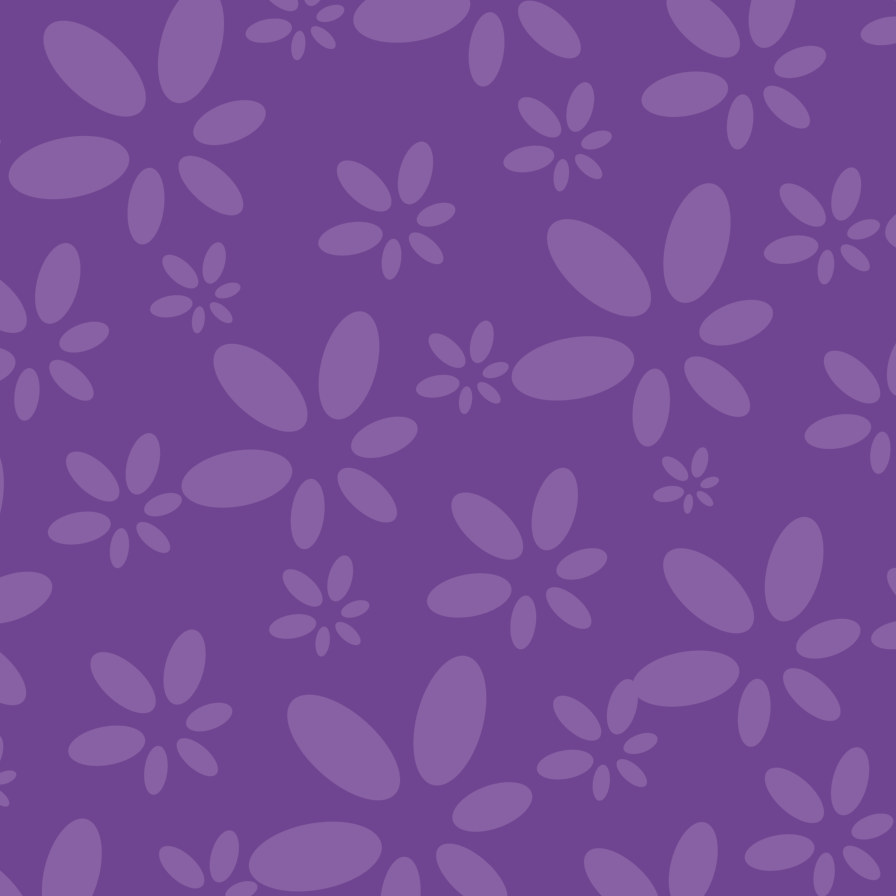
A three.js fragment shader for this pattern:

```glsl
// Scattered six-petal flowers in pale violet on purple, all facing the same way.
// A turned checkerboard holds jittered flowers, large and medium by turns; at each
// corner a smaller flower drifts into the gap and grows until it fits.
varying vec2 vUv;

const float CELL = 0.305;    // lattice spacing
const float EDGE = 0.0009;   // half width of the smoothed outline

vec3 hash3(vec2 p) {
  vec3 q = fract(vec3(p.xyx) * vec3(0.1031, 0.1030, 0.0973) + 0.37);
  q += dot(q, q.yxz + 33.33);
  return fract((q.xxy + q.yzz) * q.zyx);
}

// Flower of a cell: centre in xy, radius in z. Even cells take more room.
vec3 cellFlower(vec2 cell) {
  vec3 h = hash3(cell + 50.0);
  float odd = mod(cell.x + cell.y, 2.0);
  float room = mix(0.61, 0.39, odd);
  float radius = room - mix(0.17, 0.13, odd) * h.z;
  return vec3(cell + 0.5 + (h.xy * 2.0 - 1.0) * (room - radius) * 0.8, radius);
}

// Cell flower nearest to p around a corner: centre in xy, clearance in z.
vec3 nearestFlower(vec2 corner, vec2 p) {
  vec3 best = vec3(0.0, 0.0, 9.0);
  for (int i = 0; i < 4; i++) {
    vec2 side = vec2(mod(float(i), 2.0), floor(float(i) / 2.0));
    vec3 f = cellFlower(corner - side);
    float gap = distance(p, f.xy) - f.z;
    if (gap < best.z) best = vec3(f.xy, gap);
  }
  return best;
}

// Small flower of a corner, pushed step by step away from its neighbours.
vec3 cornerFlower(vec2 corner) {
  vec2 p = corner;
  float push = 0.06;
  for (int i = 0; i < 7; i++) {
    p += push * normalize(p - nearestFlower(corner, p).xy);
    p = clamp(p, corner - 0.18, corner + 0.18);
    push *= 0.78;
  }
  return vec3(p, clamp(nearestFlower(corner, p).z, 0.12, 0.33));
}

// Approximate signed distance to a tilted ellipse.
float petal(vec2 p, vec2 centre, vec2 radii, float angle) {
  float c = cos(angle), s = sin(angle);
  p -= centre;
  vec2 q = vec2(c * p.x + s * p.y, c * p.y - s * p.x) / radii;
  float k = length(q);
  return k * (k - 1.0) / max(length(q / radii), 0.001);
}

// Three broad petals above and left, three slim ones below and right.
float petals(vec2 p) {
  float d = petal(p, vec2(0.42, 0.53), vec2(0.47, 0.235), 1.31);
  d = min(d, petal(p, vec2(-0.33, 0.34), vec2(0.49, 0.24), 2.41));
  d = min(d, petal(p, vec2(-0.53, -0.43), vec2(0.475, 0.235), 0.18));
  d = min(d, petal(p, vec2(0.07, -0.73), vec2(0.30, 0.14), 1.45));
  d = min(d, petal(p, vec2(0.575, -0.57), vec2(0.31, 0.145), -0.72));
  return min(d, petal(p, vec2(0.72, -0.08), vec2(0.295, 0.152), 0.35));
}

// Distance to a flower; the lattice is turned but the flower stays upright.
float flower(vec2 g, vec3 f, mat2 turn) {
  float size = f.z / 1.06;
  return petals((g - f.xy) * turn / size) * size;
}

void main() {
  float c = cos(0.42), s = sin(0.42);
  mat2 turn = mat2(c, s, -s, c);
  vec2 g = turn * vUv / CELL + vec2(3.3, 7.6);
  vec2 cell = floor(g);

  // Flowers of this cell and the cells around it.
  float d = 9.0;
  for (int y = -1; y <= 1; y++) {
    for (int x = -1; x <= 1; x++) {
      d = min(d, flower(g, cellFlower(cell + vec2(x, y)), turn));
    }
  }

  // Small flowers at the four corners.
  for (int i = 0; i < 4; i++) {
    vec2 side = vec2(mod(float(i), 2.0), floor(float(i) / 2.0));
    d = min(d, flower(g, cornerFlower(cell + side), turn));
  }

  vec3 purple = vec3(0.437, 0.270, 0.567);
  vec3 paleViolet = vec3(0.530, 0.382, 0.642);
  float cover = 1.0 - smoothstep(-EDGE, EDGE, d * CELL);
  gl_FragColor = vec4(mix(purple, paleViolet, cover), 1.0);
}
```
